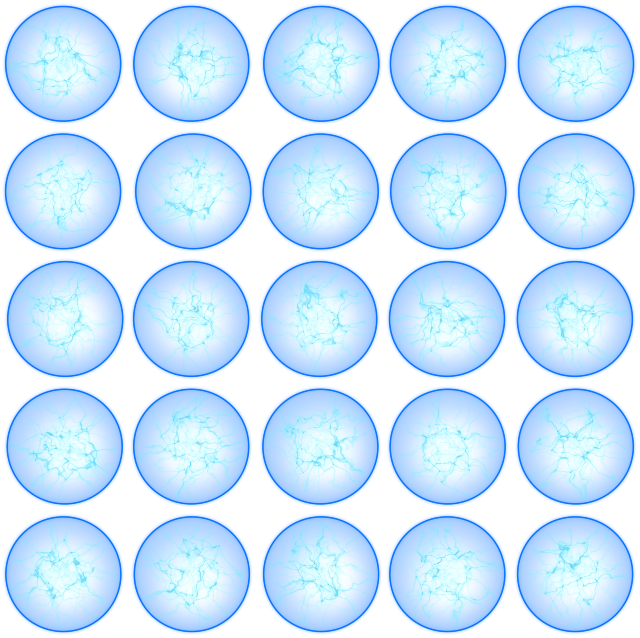
A WebGL 2 fragment shader for this pattern:

```glsl
#version 300 es
precision highp float;
// A grid of pale blue plasma globes, each filled with its own web of cyan lightning.

#define REPEATS 5.0        // globes across and down
#define RADIUS 0.449       // globe radius, in cells
#define DRIFT 0.012        // sideways shift of a globe, in cells
#define RIM_WIDTH 0.013    // half width of the rim, in radii
#define BOLT_WIDTH 0.014   // half width of a bolt, in radii
#define BOLT_POWER 0.50    // opacity of the bolts
#define LAYERS 3           // webs of lightning per globe
#define NODES 7            // forks per web

uniform vec2 u_resolution;
out vec4 fragColor;

const float TAU = 6.2831853;
const vec3 WHITE = vec3(1.0);
const vec3 SHADE = vec3(0.67, 0.81, 1.0);
const vec3 RIM = vec3(0.06, 0.45, 1.0);
const vec3 HALO = vec3(0.35, 0.66, 1.0);
const vec3 CYAN = vec3(0.36, 0.96, 1.0);
const vec3 DEEP_CYAN = vec3(0.24, 0.78, 0.95);

vec2 hash2(vec2 p) {
    vec3 q = fract(p.xyx * vec3(0.1031, 0.1030, 0.0973));
    q += dot(q, q.yzx + 33.33);
    return fract((q.xx + q.yz) * q.zy);
}

float slope(vec2 corner, vec2 offset) {
    float a = TAU * hash2(corner).x;
    return dot(vec2(cos(a), sin(a)), offset);
}

float gradientNoise(vec2 p) {
    vec2 i = floor(p), f = p - i;
    vec2 u = f * f * f * (f * (f * 6.0 - 15.0) + 10.0);
    vec2 e = vec2(1.0, 0.0);
    float low = mix(slope(i, f), slope(i + e, f - e), u.x);
    float high = mix(slope(i + e.yx, f - e.yx), slope(i + 1.0, f - 1.0), u.x);
    return mix(low, high, u.y);
}

// Jagged displacement that bends straight bolts
vec2 crackle(vec2 p, vec2 seed) {
    vec2 sum = vec2(0.0);
    float freq = 2.6, amp = 0.21;
    for (int i = 0; i < 3; i++) {
        vec2 q = p * freq + seed;
        sum += amp * vec2(gradientNoise(q), gradientNoise(q + 57.3));
        freq *= 2.2;
        amp *= 0.46;
    }
    return sum;
}

// Fork number i, at a random place between two radii
vec2 node(int i, vec2 seed, float inner, float outer) {
    float k = float(i % NODES);
    vec2 h = hash2(seed + k * 7.0 + inner * 90.0);
    float a = TAU * (k + 1.1 * h.x) / float(NODES) + seed.x;
    return mix(inner, outer, h.y) * vec2(cos(a), sin(a));
}

// Brightness of a bolt from a to b, fading towards b
float bolt(vec2 p, vec2 a, vec2 b, float fade, float width) {
    vec2 ab = b - a;
    float t = clamp(dot(p - a, ab) / dot(ab, ab), 0.0, 1.0);
    float d = length(p - a - ab * t);
    float core = exp(-d * d / (width * width));
    return (core + 0.13 * exp(-d * 17.0)) * mix(1.0, fade, t);
}

// All bolts of one globe
float lightning(vec2 p, vec2 globe, float width) {
    float sum = 0.0;
    for (int layer = 0; layer < LAYERS; layer++) {
        vec2 seed = floor(400.0 * hash2(globe * 13.0 + float(layer) * 31.0 + 5.0));
        vec2 q = p + crackle(p, seed) * (1.0 - 0.45 * dot(p, p));
        for (int i = 0; i < NODES; i++) {
            vec2 fork = node(i, seed, 0.18, 0.62);
            vec2 next = node(i + 1, seed, 0.18, 0.62);
            vec2 across = node(i + 3, seed, 0.18, 0.62);
            vec2 tip = node(i, seed, 0.80, 1.0);
            vec2 power = 0.25 + 0.75 * hash2(seed + float(i) * 3.0 + 71.0);
            sum += power.x * bolt(q, fork, tip, 0.65, width);
            sum += power.y * bolt(q, fork, next, 0.9, width);
            sum += 0.45 * power.x * bolt(q, next, tip, 0.4, width);
            sum += 0.40 * power.y * bolt(q, fork, across, 0.6, width);
        }
    }
    return sum;
}

void main() {
    vec2 grid = gl_FragCoord.xy / u_resolution * REPEATS;
    vec2 globe = mod(floor(grid), REPEATS);
    vec2 rnd = hash2(globe * 17.0 + 3.0) - 0.5;
    vec2 p = (fract(grid) - 0.5 - vec2(2.0 * DRIFT * rnd.x, 0.0)) / RADIUS;
    float px = REPEATS / (min(u_resolution.x, u_resolution.y) * RADIUS);
    float r = length(p), d = r - 1.0;
    float inside = 1.0 - smoothstep(-px, px, d);

    // Glass: white core set a little low and right, blue towards the edge
    float depth = length(p - (vec2(0.08, -0.10) + 0.16 * rnd) * (1.0 - r * r));
    vec3 glass = mix(WHITE, SHADE, smoothstep(0.25, 1.05, depth));

    // Lightning, deeper in colour where bolts crowd the centre
    if (r < 1.0 + px) {
        float charge = lightning(p, globe, max(BOLT_WIDTH, 0.7 * px));
        vec3 tint = mix(CYAN, DEEP_CYAN, smoothstep(0.5, 1.8, charge) * (1.0 - 0.8 * r));
        glass = mix(glass, tint, (1.0 - exp(-BOLT_POWER * charge)) * smoothstep(1.02, 0.9, r));
    }
    vec3 color = mix(WHITE, glass, inside);

    // Halo on both sides of the rim, gone before the cell ends
    float halo = 0.6 * exp(-abs(d) / 0.032) * (1.0 - smoothstep(0.02, 0.085, d));
    color = mix(color, HALO, halo);
    float rim = 1.0 - smoothstep(-0.6 * px, 0.6 * px, abs(d) - RIM_WIDTH);
    fragColor = vec4(mix(color, RIM, rim), 1.0);
}
```
